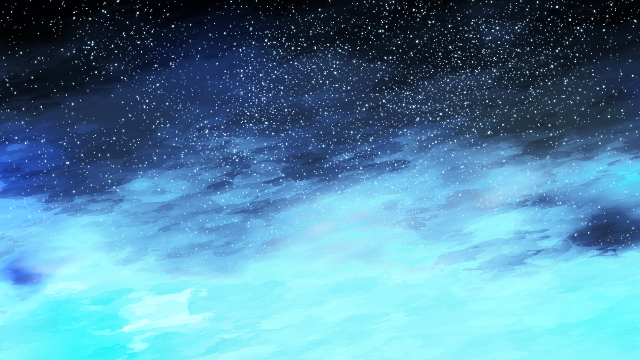
Give the GLSL for this texture, as a WebGL 2 fragment shader.

```glsl
#version 300 es
precision highp float;
#define CLOUD_WARP 0.12
#define CLOUD_RELIEF 0.26
#define STROKE_RELIEF 0.30
#define STROKE_TILT 0.2
#define STAR_LAYERS 4
#define STAR_DENSITY 0.75
#define STAR_RADIUS 0.0012
#define STAR_COLOR vec3(0.72, 0.92, 1.0)
uniform vec2 u_resolution;
out vec4 fragColor;

// Each patch: centre, radius, shift towards night (+) or light (-)
const vec4 PATCHES[12] = vec4[12](
    vec4(0.10, 0.55, 0.15, 0.14), vec4(0.63, 0.43, 0.14, -0.11),
    vec4(0.79, 0.53, 0.07, -0.14), vec4(0.97, 0.50, 0.08, -0.20),
    vec4(0.87, 0.63, 0.09, 0.10), vec4(0.95, 0.35, 0.06, 0.25),
    vec4(0.85, 0.43, 0.05, 0.16), vec4(0.02, 0.22, 0.06, 0.36),
    vec4(0.31, 0.28, 0.09, 0.13), vec4(0.79, 0.93, 0.07, -0.12),
    vec4(0.02, 0.92, 0.16, 0.10), vec4(0.14, 0.35, 0.09, -0.12));

float hash(vec2 p) { return fract(sin(dot(p, vec2(127.1, 311.7))) * 43758.5); }
vec2 hash2(vec2 p) { return vec2(hash(p), hash(p + 41.3)); }

float noise(vec2 p) {
    vec2 i = floor(p), f = fract(p);
    f = f * f * (3.0 - 2.0 * f);
    return mix(mix(hash(i), hash(i + vec2(1, 0)), f.x),
               mix(hash(i + vec2(0, 1)), hash(i + vec2(1, 1)), f.x), f.y);
}

float fbm(vec2 p) {
    float sum = 0.0, amp = 0.5;
    for (int i = 0; i < 5; i++, amp *= 0.5) {
        sum += amp * noise(p);
        p = mat2(0.96, 0.28, -0.28, 0.96) * p * 2.05 + 7.3;
    }
    return sum;
}

float blob(vec2 p, vec2 centre, float radius) {
    vec2 d = (p - centre) / radius;
    return exp(-dot(d, d));
}

// Overlapping ragged brush dabs, returning a tone in -0.5..0.5
float strokes(vec2 p, float scale) {
    vec2 q = p * scale * vec2(0.42, 1.0), cell = floor(q);
    float bristles = noise(p * vec2(1.5, 11.0) * scale) + noise(p * scale * vec2(3.0, 6.0)) - 1.0;
    float tone = 0.0;
    for (int k = 0; k < 9; k++) {
        vec2 id = cell + vec2(k % 3 - 1, k / 3 - 1);
        vec2 d = q - id - hash2(id + scale);
        float edge = 0.58 - length(d * vec2(0.95, 1.6)) + 0.28 * bristles;
        tone = mix(tone, hash(id * 1.7 + scale) - 0.5, 0.85 * smoothstep(0.0, 0.06, edge));
    }
    return tone;
}

// Colour by depth: 0 is bright cloud, 1 is black sky
vec3 skyRamp(float t) {
    vec3 c = mix(vec3(0.60, 0.97, 0.99), vec3(0.45, 0.78, 0.95), smoothstep(0.25, 0.40, t));
    c = mix(c, vec3(0.33, 0.56, 0.80), smoothstep(0.38, 0.50, t));
    c = mix(c, vec3(0.18, 0.30, 0.52), smoothstep(0.47, 0.61, t));
    c = mix(c, vec3(0.13, 0.20, 0.32), smoothstep(0.60, 0.74, t));
    c = mix(c, vec3(0.04, 0.07, 0.11), smoothstep(0.75, 0.91, t));
    return mix(c, vec3(0.005, 0.005, 0.012), smoothstep(0.90, 1.04, t));
}

float stars(vec2 p, float density) {
    float pixel = 1.0 / u_resolution.y, light = 0.0;
    for (int i = 0; i < STAR_LAYERS; i++) {
        float scale = 30.0 * pow(1.45, float(i)), turn = 0.5 + float(i);
        vec2 q = mat2(cos(turn), sin(turn), -sin(turn), cos(turn)) * p * scale + 17.0 * turn;
        vec2 id = floor(q);
        float d = length(fract(q) - 0.15 - 0.7 * hash2(id)) / scale;
        float size = STAR_RADIUS * (0.6 + 1.3 * pow(hash(id + 5.7), 4.0));
        float core = 1.0 - smoothstep(size - 0.5 * pixel, size + 0.6 * pixel, d);
        float halo = 0.15 * exp(-d * d / (size * size * 7.0));
        light += step(hash(id + 9.1), density) * (0.3 + 0.9 * hash(id + 3.3)) * (core + halo);
    }
    return min(light, 1.0);
}

void main() {
    vec2 uv = gl_FragCoord.xy / u_resolution;
    vec2 p = vec2(uv.x * u_resolution.x / u_resolution.y, uv.y);
    vec2 s = mat2(cos(STROKE_TILT), -sin(STROKE_TILT), sin(STROKE_TILT), cos(STROKE_TILT)) * p;

    // Cloud depth: height, broad patches, then painted relief
    vec2 warp = vec2(fbm(s * vec2(5.0, 9.0)), fbm(s * vec2(4.0, 10.0) + 31.0)) - 0.48;
    float paint = 0.5 * strokes(s + 0.05 * warp, 9.0) + 0.4 * strokes(s + 0.04 * warp + 3.1, 18.0)
                + 0.3 * strokes(s + 6.7, 36.0);
    vec2 w = uv + CLOUD_WARP * warp + 0.03 * paint;
    float depth = w.y;
    for (int i = 0; i < 12; i++) depth += PATCHES[i].w * blob(w, PATCHES[i].xy, PATCHES[i].z);
    float relief = CLOUD_RELIEF * (fbm(s * vec2(4.0, 11.0) + 12.0) - 0.48);
    depth += (relief + STROKE_RELIEF * paint) * mix(1.0, 0.4, smoothstep(0.5, 0.95, uv.y));
    vec3 color = skyRamp(depth);

    // Blue and slate tints, cyan pools and white mist
    float indigo = blob(w, vec2(0.0, 0.52), 0.11) + 0.4 * blob(w, vec2(0.32, 0.80), 0.14)
                 + 1.2 * blob(w, vec2(0.02, 0.22), 0.07) + 0.5 * blob(w, vec2(1.0, 0.74), 0.06);
    color += vec3(-0.04, 0.0, 0.22) * indigo;
    vec3 slate = dot(color, vec3(0.3, 0.5, 0.2)) * vec3(0.75, 1.08, 1.3);
    color = mix(color, slate, 0.7 * blob(w, vec2(0.86, 0.66), 0.16));
    float pool = blob(w, vec2(0.14, 0.04), 0.12) + 0.5 * blob(w, vec2(0.97, 0.10), 0.12)
               + 0.8 * blob(w, vec2(0.97, 0.49), 0.07);
    color.r -= 0.4 * pool * smoothstep(0.4, 0.05, depth - 0.15);
    float mist = blob(w, vec2(0.27, 0.11), 0.12) + 0.7 * blob(w, vec2(0.56, 0.33), 0.11)
               + 0.7 * blob(w, vec2(0.77, 0.49), 0.06) + 0.8 * blob(w, vec2(0.09, 0.22), 0.08);
    color = mix(color, vec3(0.88, 0.99, 1.0), clamp(mist * (0.3 + 1.8 * paint), 0.0, 0.75));
    color += paint * vec3(0.26, 0.10, 0.03) * smoothstep(0.55, 0.25, depth);

    // Stars gather in drifting clusters
    float cluster = 0.2 + 0.55 * blob(uv, vec2(0.42, 0.70), 0.18) + 0.4 * blob(uv, vec2(0.73, 0.82), 0.2)
                  + 0.3 * blob(uv, vec2(0.20, 0.90), 0.12) + 0.35 * blob(uv, vec2(0.60, 0.48), 0.22);
    float density = STAR_DENSITY * cluster * (0.3 + 1.4 * noise(p * 7.0));
    color = mix(color, STAR_COLOR, stars(p, density) * smoothstep(0.08, 0.4, uv.y));
    fragColor = vec4(clamp(color, 0.0, 1.0), 1.0);
}
```
